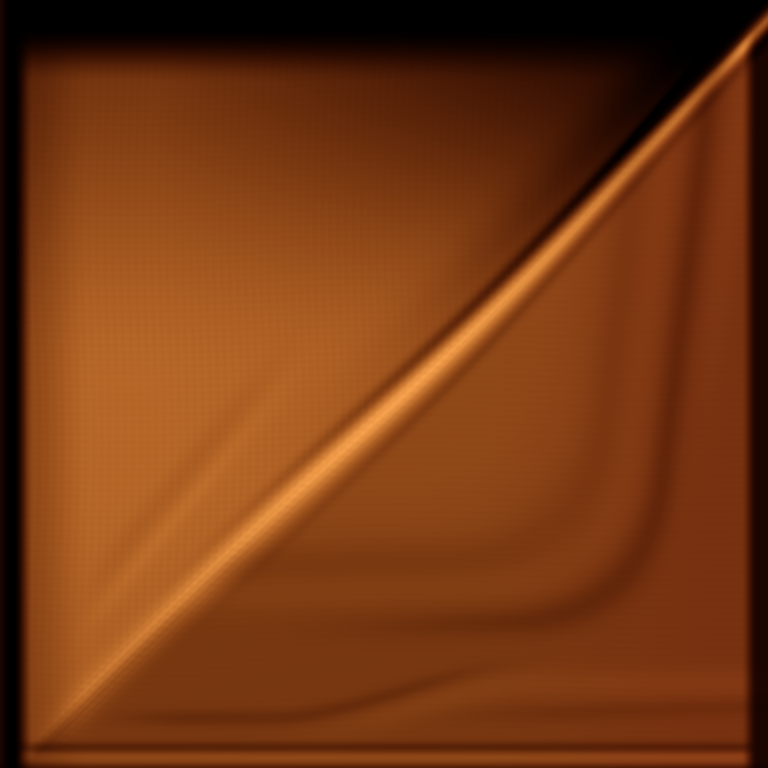
Reproduce this background procedurally as a three.js fragment shader.

```glsl
varying vec2 vUv;

float bell(float d, float width) {
  return exp(-d * d / (width * width));
}

float smoothMin(float a, float b, float k) {
  float h = max(k - abs(a - b), 0.0) / k;
  return min(a, b) - h * h * k * 0.25;
}

// Vertical height of the diagonal ridge
float ridgeHeight(float x) {
  return x - 0.022 - 0.026 * bell(x - 0.63, 0.25);
}

// Copper ramp driven by one brightness value
vec3 copper(float tone) {
  float t = clamp(tone, 0.0, 1.0);
  return vec3(t, 0.67 * pow(t, 1.5), 0.33 * pow(t, 2.2));
}

// Cloth above the ridge, fading into the dark top
float upperCloth(vec2 p, float rise) {
  float climb = smoothstep(0.5, 1.0, p.y);
  float tone = 0.71 - 0.28 * climb;
  tone -= (0.1 + 0.4 * climb) * max(p.x - 0.2, 0.0);
  tone -= 0.05 * (1.0 - smoothstep(0.0, 0.4, p.y));
  tone -= 0.11 * bell(rise - 0.07, 0.06) * smoothstep(0.3, 0.75, p.x);
  float crease = p.y - 0.05 - 1.2 * p.x;
  float creaseFade = smoothstep(0.08, 0.18, p.x) * (1.0 - smoothstep(0.25, 0.42, p.x));
  tone += 0.035 * (bell(crease, 0.02) - bell(crease - 0.045, 0.025)) * creaseFade;
  return tone * (1.0 - smoothstep(0.89, 0.965, p.y));
}

// Cloth below the ridge, with nested bent folds
float lowerCloth(vec2 p) {
  float side = 0.895 + 0.12 * (p.y - 0.65) - p.x;
  float base = p.y - 0.17 - 0.03 * p.x;
  float bend = smoothMin(side, base, 0.18);
  float tone = 0.47 + 0.09 * smoothstep(-0.01, 0.2, bend);
  tone -= 0.085 * bell(bend, 0.018) * smoothstep(0.3, 0.8, p.x);
  tone -= 0.03 * bell(bend - 0.085, 0.025);
  tone += 0.025 * bell(bend - 0.045, 0.025);
  tone += 0.03 * bell(side + 0.045, 0.02) * smoothstep(0.3, 0.8, p.y);

  // Low swells near the floor
  float swell = p.y - 0.065 - 0.07 * smoothstep(0.35, 0.7, p.x);
  float swellFade = smoothstep(0.1, 0.25, p.x) * (1.0 - smoothstep(0.5, 0.72, p.x));
  tone -= 0.07 * bell(swell, 0.011) * swellFade;
  tone += 0.04 * bell(swell + 0.025, 0.02) * smoothstep(0.3, 0.6, p.x);
  float ripple = p.y - 0.05 - 0.03 * p.x;
  return tone - 0.04 * bell(ripple, 0.012) * smoothstep(0.5, 0.75, p.x);
}

void main() {
  vec2 p = vUv;
  float rise = p.y - ridgeHeight(p.x);
  float across = rise * 0.707;
  float along = (p.x + p.y) * 0.707;
  float above = smoothstep(-0.012, 0.015, rise);
  float tone = mix(lowerCloth(p), upperCloth(p, rise), above);

  // Fine weave
  tone += 0.006 * sin(p.y * 700.0 + 3.0 * sin(p.x * 9.0)) * tone;
  tone += 0.008 * sin(p.x * 620.0 + 2.0 * sin(p.y * 11.0)) * above * tone;

  // Dark frame and the lit strip along the floor
  float leftEdge = smoothstep(0.018, 0.043, p.x);
  float rightEdge = 1.0 - smoothstep(0.965, 0.986, p.x);
  tone *= leftEdge * mix(0.78, 1.0, smoothstep(0.03, 0.12, p.x));
  tone *= mix(0.22, 1.0, rightEdge);
  tone += 0.1 * (1.0 - smoothstep(0.0, 0.012, p.x));
  float floorFade = leftEdge * rightEdge;
  tone -= 0.13 * bell(p.y - 0.027, 0.007) * floorFade;
  tone += 0.09 * bell(p.y - 0.014, 0.007) * floorFade;
  tone *= mix(0.55, 1.0, smoothstep(-0.004, 0.009, p.y));

  // Groove, bright ridge and its threads
  float width = mix(0.022, 0.009, p.x);
  float start = smoothstep(0.03, 0.12, p.x);
  float depth = smoothstep(0.15, 0.7, p.x);
  tone -= 0.25 * depth * bell(across - 1.3 * width - 0.005, 0.009);
  tone -= 0.08 * depth * bell(across + 1.9 * width, 0.008);
  float ridge = bell(across, width) * start;
  float threads = sin(across * 900.0) + 0.6 * sin(along * 520.0 + across * 300.0);
  tone = max(tone, 0.0) + ridge * mix(0.1, 0.34, smoothstep(0.0, 0.55, p.x));
  tone += 0.014 * threads * ridge * (1.0 - 0.7 * p.x);
  tone += 0.22 * ridge * smoothstep(0.93, 0.985, p.x);

  // Redder copper in the lower right
  vec3 color = copper(tone);
  float redness = (1.0 - above) * smoothstep(0.6, 0.95, p.x) * (1.0 - ridge);
  color.g *= 1.0 - 0.1 * redness;
  gl_FragColor = vec4(color, 1.0);
}
```
